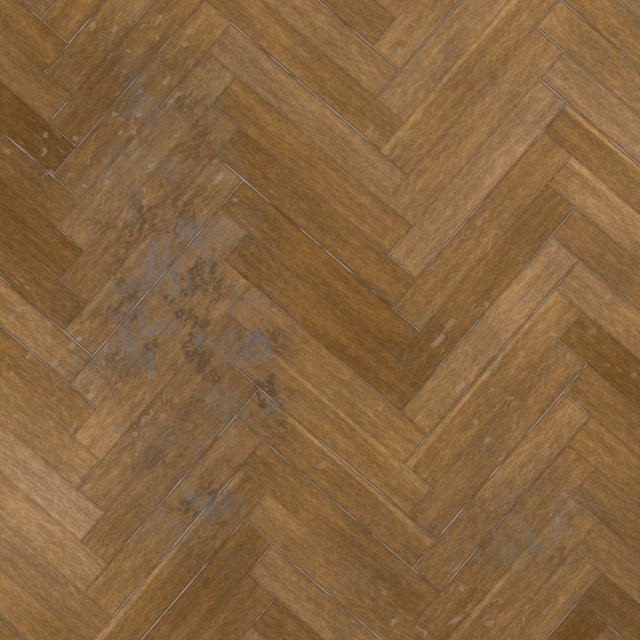
Give the GLSL for this texture, as a WebGL 1 fragment shader.

```glsl
precision highp float;
uniform vec2 u_resolution;

const vec2 PLANK = vec2(0.363, 0.0578); // length, width
const vec2 VALLEY = vec2(0.638, 0.7266); // one lower tip of the zigzag
const float TILT = 0.710;

const vec3 HONEY = vec3(0.575, 0.425, 0.25);
const vec3 DEEP = vec3(0.455, 0.315, 0.15);
const vec3 PALE = vec3(0.60, 0.475, 0.345);
const vec3 SAPWOOD = vec3(0.67, 0.51, 0.30);
const vec3 GRIME = vec3(0.27, 0.205, 0.15);
const vec3 SCUFF = vec3(0.48, 0.435, 0.40);
const vec3 DUST = vec3(0.64, 0.58, 0.51);

float hash(vec2 p) {
  return fract(sin(dot(p, vec2(127.1, 311.7))) * 4375.85);
}

// Distance to the nearest scattered cell point
float cells(vec2 p) {
  vec2 cell = floor(p), f = p - cell;
  float nearest = 2.0;
  for (int y = -1; y <= 1; y++)
    for (int x = -1; x <= 1; x++) {
      vec2 n = vec2(float(x), float(y));
      vec2 point = vec2(hash(cell + n), hash(cell + n + 37.3));
      nearest = min(nearest, length(n + point - f));
    }
  return nearest;
}

// Cloudy layered sines, roughly -1 to 1
float waves(vec2 p) {
  float sum = 0.0, amp = 0.5;
  for (int i = 0; i < 5; i++) {
    p = mat2(0.8, 0.6, -0.6, 0.8) * p + 1.7;
    sum += amp * sin(p.x + 1.3 * sin(p.y)) * cos(0.8 * p.y);
    p *= 1.8;
    amp *= 0.62;
  }
  return sum;
}

float spot(vec2 p, vec2 centre, vec2 radius) {
  vec2 d = (p - centre) / radius;
  return exp(-dot(d, d));
}

// Herringbone: along, across, plank index, group (odd groups are turned)
vec4 plankAt(vec2 q, vec2 size) {
  vec4 hit = vec4(0.0);
  float first = floor((q.x - q.y) / (2.0 * size.x));
  for (int i = 0; i < 2; i++) {
    float group = first + float(i);
    vec2 a = q - group * vec2(size.x, -size.x);
    float row = floor(a.y / size.y);
    vec2 r = a - row * size.y;
    if (r.x >= 0.0 && r.x < size.x) hit = vec4(r, row, 2.0 * group);
    vec2 b = a - vec2(size.x, size.y - size.x);
    float column = floor(b.x / size.y);
    vec2 s = b - column * size.y;
    if (s.y >= 0.0 && s.y < size.x) hit = vec4(s.yx, column, 2.0 * group + 1.0);
  }
  return hit;
}

vec3 woodColour(vec4 plank, vec2 p) {
  float tone = hash(plank.zw + 5.1);
  vec2 g = plank.xy + 3.0 * vec2(tone, hash(plank.zw + 9.7));
  g.y += 0.003 * waves(g * 16.0);
  float fine = cells(g * vec2(60.0, 210.0)) - 0.45;
  float broad = cells(g * vec2(7.0, 65.0)) - 0.45;
  float speckle = cells(p * 210.0) - 0.45;
  vec3 c = mix(DEEP, HONEY, 0.08 + 0.95 * tone + 0.38 * waves(p * 9.0));
  c = mix(c, PALE, 0.6 * hash(plank.zw + 2.3) * hash(plank.zw + 3.9));
  // Light sapwood strip on a few planks
  float strip = smoothstep(0.013, 0.009, plank.y + 0.003 * sin(plank.x * 11.0));
  c = mix(c, SAPWOOD, 0.65 * strip * step(0.84, hash(plank.zw + 6.6)));
  return c * (1.0 + 0.18 * fine + 0.18 * broad + 0.13 * speckle);
}

// Uneven joints: some are faint, others are open and hold pale dust
vec3 addJoints(vec3 c, vec4 plank, vec2 size, vec2 p, float px) {
  float side = step(0.5 * size.y, plank.y);
  float longEdge = min(plank.y, size.y - plank.y);
  float endEdge = min(plank.x, size.x - plank.x);
  float d = min(longEdge, endEdge) + 0.0005 * waves(p * 90.0);
  vec2 key = longEdge < endEdge ? vec2(plank.z + side, plank.w) : plank.zw + 0.5;
  float open = smoothstep(0.15, 0.85, hash(key + 1.9));
  float broken = smoothstep(-0.45, 0.3, waves(p * 32.0));
  float gap = 1.0 - smoothstep(0.0009, 0.0024 + px, d);
  float thread = 1.0 - smoothstep(0.0004, 0.0009 + px, d);
  c = mix(c, GRIME, gap * (0.16 + 0.6 * open) * (0.5 + 0.5 * broken));
  return mix(c, DUST, thread * broken * open * 0.85);
}

vec3 addWear(vec3 c, vec4 plank, vec2 p) {
  float zone = 1.1 * spot(p, vec2(0.26, 0.54), vec2(0.12, 0.16))
             + spot(p, vec2(0.41, 0.41), vec2(0.05, 0.11))
             + 0.9 * spot(p, vec2(0.31, 0.23), vec2(0.08, 0.11))
             + 0.6 * spot(p, vec2(0.84, 0.17), vec2(0.10, 0.10))
             + 0.6 * spot(p, vec2(0.22, 0.83), vec2(0.12, 0.10));
  zone = clamp(zone + 0.05 + 0.3 * waves(p * 13.0), 0.0, 1.0);
  vec2 g = plank.xy + 0.006 * waves(p * 95.0) + plank.z * 0.31;
  float flecks = smoothstep(0.6, 0.2, cells(g * vec2(38.0, 120.0)));
  float chips = smoothstep(0.55, 0.2, cells(p * 130.0 + waves(p * 60.0)));
  float smears = smoothstep(-0.05, 0.3, waves(p * 44.0 + 4.0));
  float rubbed = smoothstep(0.0, 0.3, waves(p * 36.0));
  c = mix(c, GRIME, zone * (0.17 + 0.5 * smears * max(flecks, chips)));
  c = mix(c, SCUFF, zone * (0.14 + 0.75 * rubbed * max(flecks, 0.7 * chips)));
  // Sparse pale scratches and nicks
  float scratch = smoothstep(0.18, 0.06, cells(g * vec2(14.0, 75.0)));
  float nick = smoothstep(0.12, 0.05, cells(p * 19.0 + 0.3 * waves(p * 50.0)));
  float patchy = smoothstep(0.0, 0.4, waves(p * 9.0 + 2.0));
  return mix(c, DUST, 0.5 * max(nick, 0.7 * scratch) * patchy);
}

void main() {
  float px = 1.0 / u_resolution.y;
  vec2 p = gl_FragCoord.xy * px;
  vec2 right = vec2(cos(TILT), -sin(TILT));
  vec2 left = vec2(-sin(TILT), -cos(TILT));
  vec2 fromTip = p - VALLEY;
  vec2 q = vec2(dot(fromTip, right) + PLANK.x, dot(fromTip, left)) + PLANK.y;
  vec4 plank = plankAt(q, PLANK);

  // Sheen at lower left and right, falloff at upper left and lower right
  float sheen = 0.85 * spot(p, vec2(0.06, 0.20), vec2(0.30, 0.17))
              + 0.40 * spot(p, vec2(0.85, 0.70), vec2(0.22, 0.28));
  float shade = 0.11 * spot(p, vec2(0.08, 0.82), vec2(0.30, 0.30))
              + 0.14 * spot(p, vec2(0.90, 0.0), vec2(0.55, 0.20));
  vec3 colour = woodColour(plank, p);
  colour = mix(colour, PALE * colour / HONEY * 1.1, 0.8 * sheen) * (1.04 - shade);
  colour = addWear(colour, plank, p);
  colour = addJoints(colour, plank, PLANK, p, px);
  gl_FragColor = vec4(colour, 1.0);
}
```
